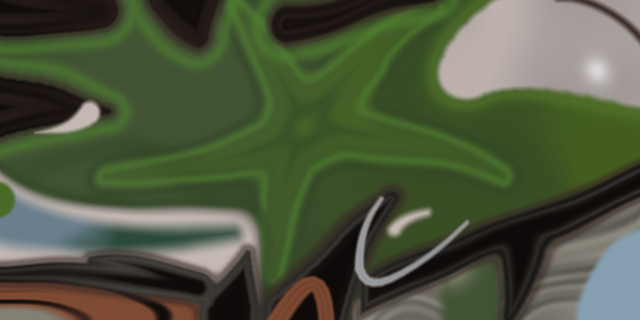
Give the GLSL for this background, as a WebGL 2 fragment shader.

```glsl
#version 300 es
precision highp float;
// Smeared liquid landscape: green folds, black swirls, pale bands and earth strata.
// Warped distances to curved strokes are filled softly and lined with noise.
uniform vec2 u_resolution;
out vec4 fragColor;

const vec3 DEEP = vec3(.2, .275, .15), SAGE = vec3(.255, .325, .2),
  OLIVE = vec3(.265, .365, .12), LEAF = vec3(.285, .41, .15),
  BRIGHT = vec3(.31, .5, .19), BLACK = vec3(.05, .04, .035),
  UMBER = vec3(.22, .16, .14), CLAY = vec3(.5, .29, .2),
  STONE = vec3(.51, .5, .46), PALE = vec3(.77, .72, .7),
  LILAC = vec3(.58, .56, .56), TEAL = vec3(.17, .29, .23),
  SKY = vec3(.52, .62, .69);

float hash(vec2 p) {
  vec3 q = fract(p.xyx * .1031);
  q += dot(q, q.yzx + 33.33);
  return fract((q.x + q.y) * q.z);
}

float noise(vec2 p) {
  vec2 i = floor(p), f = fract(p), e = vec2(1, 0);
  f *= f * (3. - 2. * f);
  return mix(mix(hash(i), hash(i + e), f.x),
    mix(hash(i + e.yx), hash(i + 1.), f.x), f.y);
}

float smin(float a, float b, float k) {
  float h = max(k - abs(a - b), 0.);
  return min(a, b) - h * h / k * .25;
}

float ridge(float d, float w) { return exp(-d * d / (w * w)); }

void fill(inout vec3 col, vec3 ink, float d, float soft) {
  col = mix(ink, col, smoothstep(-soft, soft, d));
}

void rim(inout vec3 col, vec3 ink, float d, float width) {
  col = mix(col, ink, .6 * ridge(d, width));
}

// Distance to a curve from ac.xy past ac.zw to br.xy, radius br.z to br.w
float stroke(vec2 p, vec4 ac, vec4 br) {
  float best = 9.;
  vec2 from = ac.xy;
  for (float i = 0.; i < 10.; i++) {
    float t = (i + 1.) * .1;
    vec2 to = mix(mix(ac.xy, ac.zw, t), mix(ac.zw, br.xy, t), t), seg = to - from;
    float k = clamp(dot(p - from, seg) / dot(seg, seg), 0., 1.);
    best = min(best, length(p - from - seg * k) - mix(br.z, br.w, (i + k) * .1));
    from = to;
  }
  return best;
}

// Fine lines along the level sets of s
float strata(float s, vec2 p, float freq) {
  return noise(vec2(s * freq, p.x * 2.));
}

// Star of leafy folds with glowing rims
vec3 foliage(vec2 p) {
  const vec2 TIPS[6] = vec2[6](vec2(.34, .46), vec2(.86, .14), vec2(.72, .98),
    vec2(1.15, .77), vec2(1.58, .46), vec2(1.36, .98));
  vec2 heart = vec2(.96, .59);
  float d = 9.;
  for (int i = 0; i < 6; i++) {
    vec2 arm = TIPS[i] - heart;
    vec2 bend = heart + arm * .45 + vec2(-arm.y, arm.x) * (hash(vec2(i, 3)) - .5) * .4;
    d = smin(d, stroke(p, vec4(heart, bend), vec4(TIPS[i], .085, .018)), .06);
  }
  float fold = noise(p * vec2(2.5, 5) + 2. * noise(p * 3.));
  vec3 col = mix(SAGE, OLIVE, smoothstep(.8, 1.35, p.x));
  col = mix(col, DEEP, .75 * smoothstep(.35, .85, fold));
  fill(col, mix(col, LEAF, .75), d + .02, .045);
  rim(col, DEEP, d + .075, .025);
  rim(col, DEEP, d - .03, .012);
  rim(col, BRIGHT, d, .013);
  return col;
}

void main() {
  vec2 uv = gl_FragCoord.xy / u_resolution.y;
  vec2 p = uv + .035 * (vec2(noise(uv * 5.), noise(uv * 5. + 40.)) - .5);
  vec3 col = foliage(p);

  // Dark hollows with green halos
  float d = stroke(p, vec4(-.05, 1, .15, .95), vec4(.3, .97, .1, .06));
  d = min(d, stroke(p, vec4(.56, 1.06, .57, .95), vec4(.63, .88, .13, .025)));
  d = min(d, stroke(p, vec4(.9, .93, 1.05, .95), vec4(1.34, 1.03, .06, .035)));
  d = min(d, stroke(p, vec4(-.05, .67, .13, .69), vec4(.33, .65, .1, .01)));
  rim(col, BRIGHT, d - .045, .02);
  rim(col, UMBER, d - .006, .01);
  fill(col, mix(BLACK, UMBER, strata(d, p, 60.) * .6), d, .007);
  fill(col, PALE, stroke(p, vec4(.11, .6, .22, .61), vec4(.27, .65, 0, .034)), .01);

  // Silver mass with a glint and a crease
  d = stroke(p, vec4(1.46, .77, 1.6, .95), vec4(2.1, .9, .09, .25));
  vec3 metal = mix(LILAC, PALE, noise(p * vec2(3, 5) + noise(p * 4.)));
  rim(metal, vec3(1), length(p - vec2(1.87, .78)), .04);
  rim(col, LEAF * 1.15, d - .02, .025);
  fill(col, metal, d, .014);
  fill(col, UMBER, stroke(p, vec4(1.75, 1, 1.93, .98), vec4(2.03, .86, .01, .01)), .012);

  // Pale shelf with a teal channel and a green pool
  d = -smin(.35 + .14 * exp(-6. * p.x) - p.y, .82 - p.x, .08);
  rim(col, DEEP, d - .02, .015);
  fill(col, mix(STONE, PALE, smoothstep(0., .035, -d)), d, .012);
  float channel = stroke(p, vec4(.03, .33, .3, .2), vec4(.74, .28, .085, .018));
  vec3 water = mix(SKY * .8, TEAL, smoothstep(.3, .55, p.x + .2 * noise(p * 9.)));
  fill(col, water, max(channel, d + .04), .035);
  fill(col, LEAF, length(p - vec2(0, .39)) - .06, .01);

  // Right ground: stone strata, a green panel, a sky corner
  float x = p.x - 1.6, rise = p.y - .27 - .35 * x - .3 * x * x * x;
  vec3 land = STONE * mix(.6, 1.15, strata(rise + .3 * noise(p * 4.), p, 40.));
  fill(land, SAGE, max(abs(p.x - 1.48) - .1, p.y - .2), .025);
  rim(land, PALE, length(p - vec2(1.42, .17)), .06);
  fill(land, SKY, length(p - vec2(2.06, .03)) - .25, .015);
  fill(col, land, max(rise, 1.1 - p.x), .01);

  // Earth rings in the lower left corner
  d = length(p * vec2(.25, 1));
  vec3 earth = mix(BLACK, CLAY, smoothstep(.1, .6, strata(d, p, 70.)));
  fill(earth, STONE, d - .055, .012);
  fill(col, earth, d - .16, .008);

  // Glossy black swirls
  d = max(abs(rise) - .045 - .02 * noise(p * 6.), 1.13 - p.x);
  d = smin(d, stroke(p, vec4(1.64, .24, 1.64, .1), vec4(1.6, 0, .07, .02)), .04);
  d = smin(d, stroke(p, vec4(.95, 0, 1.06, .2), vec4(1.22, .39, .13, .028)), .02);
  d = smin(d, stroke(p, vec4(-.05, .15, .3, .15), vec4(.62, .09, .02, .05)), .02);
  d = smin(d, stroke(p, vec4(.28, .18, .42, .19), vec4(.62, .1, .01, .05)), .02);
  d = smin(d, stroke(p, vec4(.72, 0, .75, .1), vec4(.78, .22, .1, .01)), .03);
  rim(col, UMBER, d - .008, .012);
  float sheen = strata(d, p, 80.) * ridge(d + .015, .02);
  fill(col, mix(BLACK, STONE, .5 * sheen), d, .007);

  // Clay arch, bright ribbons and a glint
  d = stroke(p, vec4(.86, -.03, 1.01, .28), vec4(1.01, -.05, .026, .026));
  fill(col, CLAY * (.7 + .4 * strata(d, p, 60.)), d, .008);
  d = stroke(p, vec4(1.19, .39, 1.13, .3), vec4(1.13, .17, .006, .015));
  d = min(d, stroke(p, vec4(1.13, .17, 1.17, .03), vec4(1.46, .31, .015, .006)));
  fill(col, mix(SKY * .8, PALE, strata(d, p, 90.)), d, .008);
  fill(col, PALE, stroke(p, vec4(1.24, .29, 1.26, .33), vec4(1.33, .34, .02, .01)), .015);
  fragColor = vec4(col, 1);
}
```
